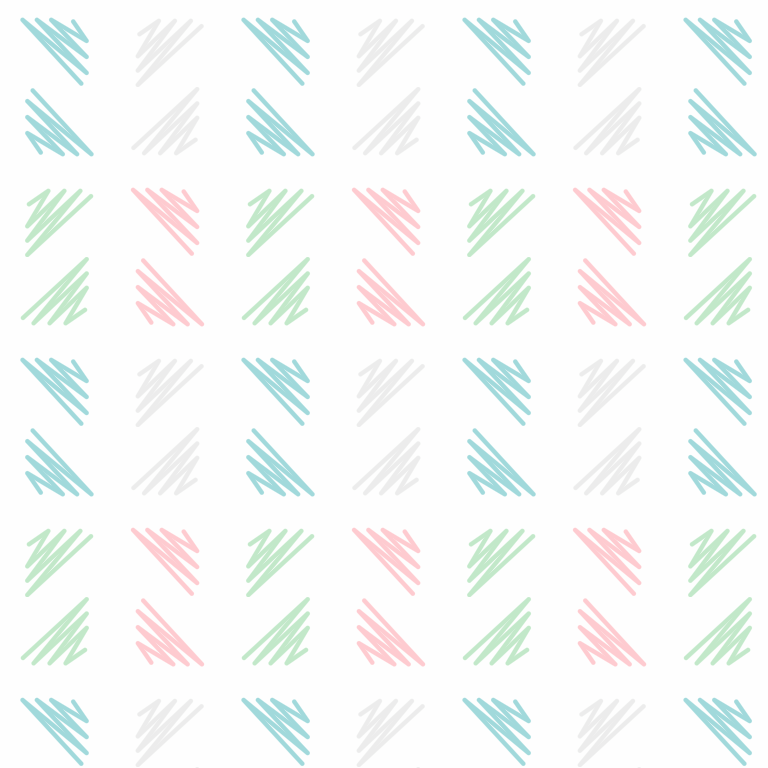
This pattern is drawn by a WebGL 1 fragment shader. Its source:

```glsl
precision highp float;
// Pastel zigzag scribbles in mirrored pairs on a white checkerboard grid.

uniform vec2 u_resolution;

float segmentDistance(vec2 p, vec2 a, vec2 b) {
  vec2 pa = p - a;
  vec2 ba = b - a;
  return length(pa - ba * clamp(dot(pa, ba) / dot(ba, ba), 0.0, 1.0));
}

// Tips against the right side; the first stroke ends lower and further in.
vec2 rightTip(float i) {
  return i < 0.5 ? vec2(0.38, 0.48) : vec2(0.46, 0.56 - 0.24 * i);
}

// One continuous zigzag, roughly one unit wide, with y pointing down.
float scribbleDistance(vec2 p) {
  float d = segmentDistance(p, rightTip(3.0), vec2(0.26, -0.45));
  for (int k = 0; k < 3; k++) {
    float i = float(k);
    vec2 topTip = vec2(-0.5 + 0.215 * i, -0.475);
    d = min(d, segmentDistance(p, rightTip(i), topTip));
    d = min(d, segmentDistance(p, topTip, rightTip(i + 1.0)));
  }
  return d;
}

vec3 inkColor(vec2 parity) {
  vec3 evenRow = mix(vec3(0.63, 0.85, 0.86), vec3(0.927), parity.x);
  vec3 oddRow = mix(vec3(0.76, 0.91, 0.79), vec3(0.995, 0.795, 0.815), parity.x);
  return mix(evenRow, oddRow, parity.y);
}

void main() {
  // Canvas position measured from the top left.
  vec2 p = vec2(gl_FragCoord.x, u_resolution.y - gl_FragCoord.y) / u_resolution.y;

  // Each cell holds an upper and a lower scribble.
  vec2 pitch = vec2(0.1439, 0.2214);
  vec2 cell = floor(p / pitch);
  vec2 parity = mod(cell, 2.0);
  bool turned = parity.x != parity.y;
  vec2 q = p - cell * pitch - vec2(0.0742, 0.1133);

  // The lower scribble is the upper one rotated by half a turn.
  if (q.y > 0.0) q = -q;
  q -= vec2(turned ? 0.0026 : -0.0014, -0.0462);

  // Alternate cells lean the other way by a quarter turn.
  if (turned) q = vec2(-q.y, q.x);

  float scribbleSize = 0.0868;
  float d = scribbleDistance(q / scribbleSize) * scribbleSize - 0.0029;
  float edge = 0.75 / u_resolution.y;
  float ink = 1.0 - smoothstep(-edge, edge, d);

  vec3 paper = vec3(0.995, 0.998, 0.995);
  gl_FragColor = vec4(mix(paper, inkColor(parity), ink), 1.0);
}
```
